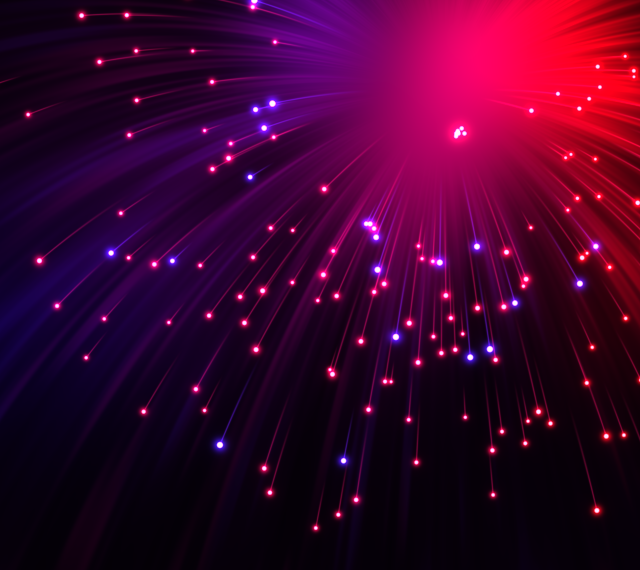
A Shadertoy shader for this background:

```glsl
// A spray of glowing optical fibres fanning out from a bright root near the top.
// Soft colour pools give the light, noise in bent polar space gives the strands,
// and a loop of hashed fibres draws thin arcs that end in luminous tips.

const vec2 ROOT = vec2(0.777, 0.84);
const float BEND = 0.45;

vec3 hash3(float n) {
    vec3 q = fract(n * vec3(0.1031, 0.1030, 0.0973));
    q += dot(q, q.yzx + 33.33);
    return fract((q.xxy + q.yzz) * q.zyx);
}

float hash(vec2 c) {
    vec3 q = fract(c.xyx * 0.1031);
    q += dot(q, q.yzx + 33.33);
    return fract((q.x + q.y) * q.z);
}

float noise(vec2 p) {
    vec2 c = floor(p), f = fract(p);
    f *= f * (3.0 - 2.0 * f);
    return mix(mix(hash(c), hash(c + vec2(1, 0)), f.x),
               mix(hash(c + vec2(0, 1)), hash(c + vec2(1, 1)), f.x), f.y);
}

// Soft elliptical pool of light
float pool(vec2 p, vec2 centre, vec2 size) {
    vec2 d = (p - centre) / size;
    return exp(-dot(d, d));
}

vec3 glow(vec2 p) {
    vec3 col = vec3(0.02, 0.0, 0.03);
    col += vec3(0.14, 0.00, 0.15) * pool(p, vec2(0.45, 0.65), vec2(0.42, 0.30));
    col += vec3(0.00, 0.00, 0.11) * pool(p, vec2(0.05, 0.45), vec2(0.33, 0.24));
    col += vec3(0.27, 0.01, 0.42) * pool(p, vec2(0.55, 0.96), vec2(0.13, 0.15));
    col += vec3(0.72, 0.01, 0.31) * pool(p, vec2(0.82, 0.93), vec2(0.15, 0.20));
    col += vec3(0.37, 0.00, 0.17) * pool(p, vec2(0.74, 0.70), vec2(0.18, 0.19));
    col += vec3(0.90, 0.00, 0.03) * pool(p, vec2(1.02, 0.91), vec2(0.14, 0.19));
    col += vec3(0.25, 0.00, 0.01) * pool(p, vec2(1.10, 0.57), vec2(0.14, 0.22));
    return col;
}

// Out-of-focus strands: noise stretched along the bent radial direction
vec3 strands(vec2 p, vec3 col) {
    vec2 d = p - ROOT;
    float r = length(d);
    float angle = atan(d.x, -d.y);
    angle -= BEND * sin(angle) * (0.8 - r);
    float broad = noise(vec2(angle * 9.0, r * 2.5));
    float medium = noise(vec2(angle * 24.0 + 40.0, r * 3.0));
    float fine = noise(vec2(angle * 70.0 + 90.0, r * 4.0));
    float weave = 0.4 * broad + 0.35 * medium + 0.25 * fine;
    float fade = smoothstep(0.10, 0.42, r);
    col *= mix(1.0, 0.15 + 1.7 * weave, fade * 0.85);
    vec3 tint = mix(vec3(0.20, 0.0, 0.10), vec3(0.06, 0.01, 0.20), smoothstep(0.4, 0.7, broad));
    tint = mix(tint, vec3(0.26, 0.0, 0.02), smoothstep(0.95, 1.10, p.x));
    float ray = smoothstep(0.5, 0.95, medium * 0.6 + fine * 0.4);
    return col + tint * ray * fade * exp(-1.0 * r) * smoothstep(1.95, 1.5, abs(angle));
}

// One fibre: an arc fading back toward the root, with a lit end
vec3 fibre(vec2 p, float id, float px) {
    vec3 h = hash3(id + 11.0);
    float spread = 2.0 * fract(id * 0.618034) - 1.0;
    float angle = 1.9 * spread * (0.65 + 0.35 * spread * spread) - 0.12;
    vec2 dir = vec2(sin(angle), -cos(angle));
    float reach = mix(0.80, 0.44, smoothstep(0.4, 1.3, angle));
    float r = reach * mix(0.33, 1.0, h.x);
    vec2 tip = ROOT + dir * r;
    float blue = step(0.86, h.z) * step(angle, 0.9);

    vec2 q = p - tip;
    float along = -dot(q, dir);
    float across = dot(q, vec2(-dir.y, dir.x)) - BEND * dir.x * along * (r - along);
    float span = min(0.04 + 0.17 * h.y, r * 0.6);
    float width = 0.0010 + 0.006 * max(along, 0.0);
    float tail = exp(-across * across / (width * width + px * px * 0.3));
    tail *= smoothstep(0.0, 0.006, along) * (1.0 - smoothstep(0.1 * span, span, along));
    vec3 col = mix(vec3(0.50, 0.03, 0.20), vec3(0.25, 0.07, 0.60), blue) * tail * 0.75;

    float dist = length(q);
    float size = mix(0.0022, 0.0040, h.y) + 0.0014 * blue;
    float halo = exp(-pow(dist / (size * 2.1), 2.0)) + 0.13 * exp(-dist / (size * 2.6));
    vec3 warm = mix(vec3(1.0, 0.02, 0.30), vec3(1.0, 0.02, 0.08), smoothstep(0.8, 1.05, tip.x));
    col += mix(warm, vec3(0.28, 0.08, 1.0), blue) * halo;
    return col + vec3(1.0, 0.88, 0.95) * smoothstep(size + px, size - px, dist);
}

void mainImage(out vec4 fragColor, in vec2 fragCoord) {
    vec2 p = fragCoord / iResolution.y;
    float px = 1.0 / iResolution.y;
    vec3 col = strands(p, glow(p));

    for (int i = 0; i < 150; i++) col += fibre(p, float(i), px);

    // Tight knot of bright ends just below the root
    for (int i = 0; i < 6; i++) {
        vec2 end = vec2(0.806, 0.768) + (hash3(float(i) + 300.0).xy - 0.5) * vec2(0.020, 0.014);
        float dist = length(p - end);
        col += vec3(1.0, 0.1, 0.3) * 0.4 * exp(-dist / 0.007);
        col += vec3(1.0, 0.88, 0.95) * smoothstep(0.0035 + px, 0.0035 - px, dist);
    }

    fragColor = vec4(min(col, vec3(1.0, 0.97, 1.0)), 1.0);
}
```
